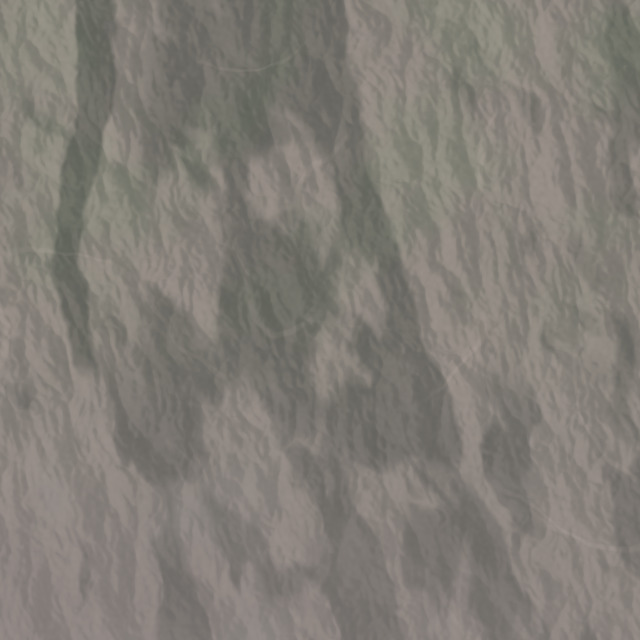
Reproduce this texture procedurally as a WebGL 2 fragment shader.

```glsl
#version 300 es
precision highp float;

uniform vec2 u_resolution;
out vec4 fragColor;

float hash(vec2 cell) {
    vec3 v = fract(vec3(cell.xyx) * vec3(0.1031, 0.1030, 0.0973));
    v += dot(v, v.yzx + 33.33);
    return fract((v.x + v.y) * v.z);
}

vec2 gradientAt(vec2 cell) {
    float angle = 6.2832 * hash(cell);
    return vec2(cos(angle), sin(angle));
}

float gradientNoise(vec2 p) {
    vec2 i = floor(p), f = fract(p);
    vec2 u = f * f * f * (f * (f * 6.0 - 15.0) + 10.0);
    vec2 e = vec2(1.0, 0.0);
    float low = mix(dot(gradientAt(i), f), dot(gradientAt(i + e), f - e), u.x);
    float high = mix(dot(gradientAt(i + e.yx), f - e.yx), dot(gradientAt(i + 1.0), f - 1.0), u.x);
    return mix(low, high, u.y);
}

float fbm(vec2 p) {
    float sum = 0.0, amplitude = 1.0;
    for (int k = 0; k < 4; k++) {
        sum += amplitude * gradientNoise(p);
        p = mat2(1.6, 1.2, -1.2, 1.6) * p + 17.3;
        amplitude *= 0.5;
    }
    return sum;
}

// Sharp-crested height field
float ridges(vec2 p) {
    float sum = 0.0, amplitude = 1.0;
    for (int k = 0; k < 4; k++) {
        sum -= amplitude * abs(gradientNoise(p));
        p = mat2(1.8, 0.9, -0.9, 1.8) * p + 9.7;
        amplitude *= 0.5;
    }
    return sum;
}

// Coordinates across and along the grain of the land
vec2 alongGrain(vec2 p, vec2 direction, float stretch) {
    return vec2(dot(p, vec2(-direction.y, direction.x)), dot(p, direction) / stretch);
}

float slopeLight(vec2 p, vec2 grain, vec2 toLight, float frequency) {
    vec2 here = alongGrain(p, grain, 1.7) * frequency;
    vec2 there = alongGrain(p + toLight, grain, 1.7) * frequency;
    float slope = (ridges(here) - ridges(there)) / length(toLight) * 0.09;
    return slope / (1.0 + abs(slope));
}

// Short tapered gullies, one per cell
float gullies(vec2 p, float density) {
    vec2 g = p * density, cell = floor(g);
    float cover = 0.0;
    for (int y = -1; y <= 1; y++)
    for (int x = -1; x <= 1; x++) {
        vec2 c = cell + vec2(x, y);
        vec2 center = c + 0.2 + 0.6 * vec2(hash(c + 3.1), hash(c + 7.7));
        float angle = -1.0 + 0.9 * (hash(c + 12.4) - 0.5);
        vec2 axis = vec2(cos(angle), sin(angle));
        vec2 d = g - center;
        float along = dot(d, axis) / mix(0.25, 0.6, hash(c + 5.9));
        float across = abs(dot(d, vec2(-axis.y, axis.x)));
        float width = 0.11 * max(0.0, 1.0 - along * along);
        float stroke = 1.0 - smoothstep(width - 0.06, width + 0.06, across);
        cover = max(cover, stroke * step(abs(along), 1.2) * step(0.45, hash(c + 21.0)));
    }
    return cover;
}

// Winding dark valley on the left
float valley(vec2 p) {
    float center = 0.132 + 0.025 * cos((p.y - 0.93) * 9.5);
    float width = mix(0.016, 0.032, smoothstep(0.45, 0.95, p.y));
    float body = 1.0 - smoothstep(width - 0.005, width + 0.005, abs(p.x - center));
    return body * smoothstep(0.40, 0.44, p.y);
}

// Broken shaded massif, crisp along its right-hand crest
float massif(vec2 p, float patches) {
    float crest = 0.54 + 0.32 * pow(clamp(1.0 - p.y, 0.0, 1.0), 1.5);
    float inset = crest - p.x;
    float inside = smoothstep(-0.006, 0.008, inset) * smoothstep(0.18, 0.27, p.x);
    float nearCrest = 1.0 - smoothstep(0.02, 0.13, inset);
    float lower = 1.0 - smoothstep(0.2, 0.4, p.y);
    return inside * smoothstep(-0.22, 0.14, patches + 0.3 * nearCrest + 0.08 - 0.35 * lower);
}

void main() {
    vec2 p = gl_FragCoord.xy / u_resolution;
    vec2 warp = vec2(fbm(p * 9.0), fbm(p * 9.0 + 41.0));
    vec2 q = p + 0.016 * warp;
    vec2 grain = normalize(vec2(0.28, -1.0));

    // Large shadows
    float patches = fbm(alongGrain(q, grain, 1.8) * 8.0 + 4.0);
    float streaks = fbm(alongGrain(q, grain, 3.5) * 8.0 + 23.0);
    float lowland = 1.0 - smoothstep(0.3, 0.5, p.y);
    float shadow = max(valley(q), massif(q, patches) * 0.88);
    shadow = max(shadow, lowland * smoothstep(0.10, 0.22, streaks) * 0.85);
    shadow = max(shadow, smoothstep(0.945, 0.965, q.x) * smoothstep(-0.15, 0.0, streaks) * 0.8);

    // Relief, gullies and pale winding tracks
    float relief = slopeLight(p + 0.006 * warp, grain, vec2(0.006, 0.002), 9.0);
    float gully = gullies(q, 9.0) * smoothstep(-0.15, 0.2, fbm(p * 4.0 + 60.0));
    float trackLine = abs(gradientNoise(q * 4.0 + 31.0));
    float track = (1.0 - smoothstep(0.008, 0.028, trackLine)) * smoothstep(0.0, 0.25, gradientNoise(p * 3.0 + 5.0));

    float tone = 0.65 + 0.10 * fbm(p * 6.0 + 80.0) + 0.07 * gradientNoise(p * 110.0);
    tone += relief * mix(0.30, 0.20, shadow);
    tone -= 0.47 * shadow + 0.24 * gully * (1.0 - shadow);
    tone += 0.14 * track;

    // Haze thickening toward the bottom left
    float haze = (1.0 - smoothstep(0.0, 0.55, p.y)) * mix(1.0, 0.6, p.x);
    float wisps = smoothstep(0.0, 0.6, fbm(p * 4.0 + 13.0)) * haze;
    tone = mix(tone, 0.62, 0.35 * haze);

    vec3 color = mix(vec3(0.385, 0.383, 0.362), vec3(0.630, 0.590, 0.562), clamp(tone, 0.0, 1.1));
    float scrub = smoothstep(-0.3, 0.5, fbm(p * 5.0 + 50.0)) * smoothstep(0.3, 0.7, p.y);
    color += scrub * vec3(-0.018, 0.004, -0.014);
    color += haze * vec3(0.004, -0.002, 0.010);
    color = mix(color, vec3(0.56, 0.55, 0.54), 0.4 * wisps);
    fragColor = vec4(color, 1.0);
}
```
